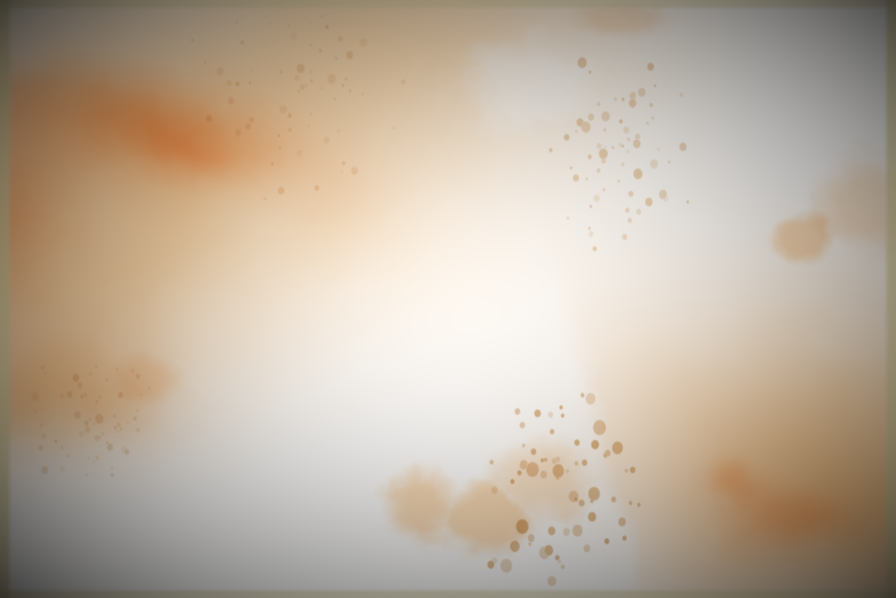
A Shadertoy shader for this background:

```glsl
// Vignetted pale paper with soft ochre watercolour washes and fine splatter.

const vec3 PAPER = vec3(0.995, 0.992, 0.988);
const vec3 PEACH = vec3(0.98, 0.84, 0.66);
const vec3 OCHRE = vec3(0.97, 0.76, 0.51);
const vec3 RUST  = vec3(1.0, 0.65, 0.34);
const vec3 SPECK = vec3(0.86, 0.70, 0.49);
const vec3 EDGE  = vec3(0.87, 0.83, 0.64);

float hash(vec2 p) {
    vec3 q = fract(p.xyx * 0.1031);
    q += dot(q, q.yzx + 33.33);
    return fract((q.x + q.y) * q.z);
}

float noise(vec2 p) {
    vec2 i = floor(p), f = fract(p);
    f = f * f * (3.0 - 2.0 * f);
    return mix(mix(hash(i), hash(i + vec2(1, 0)), f.x),
               mix(hash(i + vec2(0, 1)), hash(i + vec2(1, 1)), f.x), f.y);
}

float fbm(vec2 p) {
    float sum = 0.0, amp = 0.5;
    for (int i = 0; i < 5; i++) {
        sum += amp * noise(p);
        p = mat2(1.6, 1.2, -1.2, 1.6) * p + 7.3;
        amp *= 0.5;
    }
    return sum;
}

// Soft elliptical pool of pigment, tilted by an angle.
float wash(vec2 p, vec2 centre, vec2 radius, float angle) {
    vec2 d = p - centre;
    float c = cos(angle), s = sin(angle);
    d = vec2(c * d.x + s * d.y, c * d.y - s * d.x) / radius;
    return exp(-dot(d, d));
}

// Pool with a firmer, ragged rim.
float blot(vec2 p, vec2 centre, vec2 radius, float soft) {
    float d = length((p - centre) / radius) + 0.9 * (fbm(p * 22.0) - 0.5);
    return 1.0 - smoothstep(1.0 - soft, 1.0 + soft, d);
}

// Random droplets gathered around a centre.
float splatter(vec2 p, vec2 centre, vec2 spread, float size, float seed) {
    float ink = 0.0, aa = 1.2 / iResolution.y;
    for (int i = 0; i < 65; i++) {
        vec2 k = vec2(float(i), seed);
        vec2 offset = vec2(hash(k) + hash(k + 17.1), hash(k + 31.7) + hash(k + 53.9)) - 1.0;
        float r = size * mix(0.25, 1.0, pow(hash(k + 71.3), 3.0));
        float d = length((p - centre - offset * spread) * vec2(1.0, 0.85));
        float strength = mix(0.3, 0.9, hash(k + 97.0));
        ink = max(ink, strength * (1.0 - smoothstep(r - aa, r + aa, d)));
    }
    return ink;
}

vec3 stain(vec3 base, vec3 pigment, float amount) {
    return mix(base, base * pigment, clamp(amount, 0.0, 1.0));
}

void mainImage(out vec4 fragColor, in vec2 fragCoord) {
    vec2 uv = fragCoord / iResolution.xy;
    vec2 p = uv * vec2(1.5, 1.0);
    vec2 w = p + 0.10 * (vec2(fbm(p * 5.0), fbm(p * 5.0 + 40.0)) - 0.5);
    float grain = 0.75 + 0.5 * fbm(p * 9.0 + 3.0);
    vec3 col = PAPER;

    // Broad upper-left wash, with a pale break near the top
    float peach = 0.95 * wash(w, vec2(0.30, 0.76), vec2(0.56, 0.30), 0.25)
                + 0.35 * wash(w, vec2(0.70, 0.98), vec2(0.34, 0.16), 0.0)
                + 0.45 * wash(w, vec2(0.08, 0.50), vec2(0.26, 0.22), 0.0);
    peach *= 1.0 - 0.6 * blot(p, vec2(0.89, 0.86), vec2(0.10, 0.07), 0.5);
    col = stain(col, PEACH, peach);

    // Rust core and lower-left pools
    col = stain(col, RUST, grain * 0.62 * wash(w, vec2(0.22, 0.79), vec2(0.25, 0.08), -0.18));
    col = stain(col, RUST, grain * 0.30 * wash(w, vec2(0.30, 0.755), vec2(0.09, 0.035), -0.3));
    col = stain(col, RUST, grain * 0.38 * wash(w, vec2(0.02, 0.66), vec2(0.09, 0.14), 0.0));
    col = stain(col, OCHRE, grain * 0.65 * wash(w, vec2(0.11, 0.35), vec2(0.17, 0.11), 0.0));
    col = stain(col, OCHRE, 0.25 * blot(p, vec2(0.24, 0.365), vec2(0.045, 0.035), 0.5));

    // Lower-right wash with a cut lower-left side
    float right = wash(w, vec2(1.42, 0.19), vec2(0.38, 0.25), -0.25);
    right *= mix(0.35, 1.0, smoothstep(1.02, 1.07, w.x + 0.25 * max(w.y - 0.1, 0.0)));
    col = stain(col, OCHRE, 0.9 * right);
    col = stain(col, RUST, 0.40 * wash(w, vec2(1.34, 0.14), vec2(0.08, 0.05), 0.0));
    col = stain(col, RUST, 0.35 * wash(w, vec2(1.25, 0.20), vec2(0.045, 0.03), -0.4));

    // Small blots: bottom centre, right side and top
    float low = max(blot(p, vec2(0.71, 0.155), vec2(0.055, 0.06), 0.45),
                    blot(p, vec2(0.81, 0.13), vec2(0.075, 0.055), 0.45));
    low = max(low, 0.7 * blot(p, vec2(0.90, 0.19), vec2(0.07, 0.055), 0.6));
    col = stain(col, OCHRE, 0.55 * low);
    col = stain(col, OCHRE, 0.50 * blot(p, vec2(1.345, 0.60), vec2(0.045, 0.035), 0.4));
    col = stain(col, OCHRE, 0.35 * blot(p, vec2(1.45, 0.66), vec2(0.065, 0.07), 0.6));
    col = stain(col, OCHRE, 0.30 * blot(p, vec2(1.04, 0.97), vec2(0.07, 0.025), 0.5));

    // Droplets
    col = stain(col, SPECK, splatter(p, vec2(0.94, 0.19), vec2(0.16, 0.19), 0.011, 3.0));
    col = stain(col, SPECK, 0.6 * splatter(p, vec2(1.04, 0.75), vec2(0.13, 0.19), 0.008, 11.0));
    col = stain(col, SPECK, 0.4 * splatter(p, vec2(0.50, 0.84), vec2(0.19, 0.20), 0.007, 23.0));
    col = stain(col, SPECK, 0.4 * splatter(p, vec2(0.15, 0.30), vec2(0.11, 0.12), 0.007, 37.0));

    // Thin sheet margins and dark vignette
    vec2 rim = min(p, vec2(1.5, 1.0) - p);
    col = mix(col, EDGE, 0.75 * (1.0 - smoothstep(0.010, 0.022, rim.x)));
    col = mix(col, EDGE, 0.5 * (1.0 - smoothstep(0.008, 0.018, rim.y)));
    vec2 q = (uv - vec2(0.51, 0.51)) * 2.0;
    float d2 = dot(q, q);
    col *= 1.0 - 0.37 * d2;
    fragColor = vec4(clamp(col, 0.0, 1.0), 1.0);
}
```
